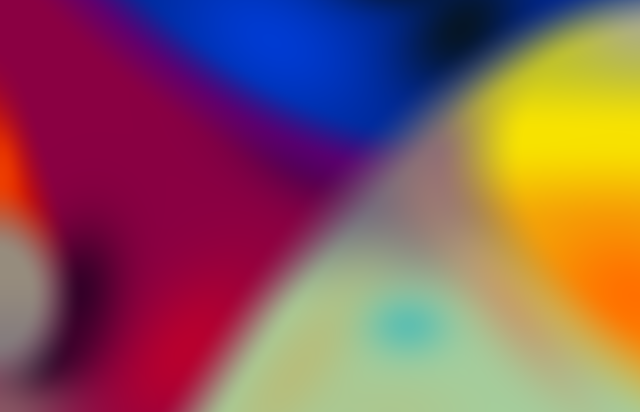
Reproduce this background procedurally as a WebGL 1 fragment shader.

```glsl
precision highp float;
// Soft, out-of-focus colour fields: a crimson ground, a blue wedge above it,
// and a pale green slope with a yellow-orange lobe on the right. Curved edges
// are blurred with smoothstep; gaussian glows tint each field.
uniform vec2 u_resolution;

// Field colours
const vec3 CRIMSON  = vec3(0.54, 0.00, 0.26);
const vec3 SCARLET  = vec3(0.72, 0.00, 0.18);
const vec3 PLUM     = vec3(0.30, 0.00, 0.31);
const vec3 VIOLET   = vec3(0.33, 0.00, 0.48);
const vec3 NAVY     = vec3(0.00, 0.15, 0.56);
const vec3 COBALT   = vec3(0.00, 0.23, 0.82);
const vec3 INK      = vec3(0.02, 0.08, 0.13);
const vec3 SAGE     = vec3(0.64, 0.81, 0.62);
const vec3 TEAL     = vec3(0.33, 0.74, 0.70);
const vec3 STRAW    = vec3(0.73, 0.73, 0.46);
const vec3 SLATE    = vec3(0.43, 0.40, 0.49);
const vec3 MAUVE    = vec3(0.58, 0.43, 0.45);
const vec3 TAN      = vec3(0.77, 0.60, 0.42);
const vec3 YELLOW   = vec3(0.97, 0.89, 0.00);
const vec3 OLIVE    = vec3(0.76, 0.77, 0.14);
const vec3 AMBER    = vec3(0.95, 0.67, 0.03);
const vec3 ORANGE   = vec3(1.00, 0.44, 0.00);
const vec3 RED      = vec3(0.80, 0.05, 0.00);
const vec3 EMBER    = vec3(0.93, 0.24, 0.00);
const vec3 SHADOW   = vec3(0.15, 0.00, 0.14);
const vec3 STONE    = vec3(0.59, 0.55, 0.49);
const vec3 MIST     = vec3(0.66, 0.66, 0.62);

// Blur half-widths, in canvas heights
const float WEDGE_BLUR = 0.060;
const float SLOPE_BLUR = 0.080;
const float LOBE_BLUR  = 0.110;

// Elliptical gaussian, rotated by angle
float glow(vec2 p, vec2 centre, vec2 radius, float angle) {
  float c = cos(angle), s = sin(angle);
  vec2 d = p - centre;
  vec2 q = vec2(c * d.x + s * d.y, c * d.y - s * d.x) / radius;
  return exp(-dot(q, q));
}

// Blurred step across a signed distance
float soft(float d, float blur) {
  return smoothstep(-blur, blur, d);
}

// Signed distance above the curve y = base + a t + b t^2
float aboveParabola(float t, float y, float base, float a, float b) {
  float slope = a + 2.0 * b * t;
  return (y - base - t * (a + b * t)) / sqrt(1.0 + slope * slope);
}

vec3 crimsonField(vec2 p) {
  vec3 col = mix(CRIMSON, SCARLET, glow(p, vec2(0.45, 0.15), vec2(0.23, 0.13), 0.9));
  col = mix(col, PLUM, 0.85 * glow(p, vec2(0.74, 0.60), vec2(0.20, 0.09), -0.5));
  // Red flare, then the shadow around the grey disc
  float flare = soft(0.10 - p.x - 0.30 * (p.y - 0.50), 0.055);
  flare *= smoothstep(0.90, 0.62, p.y) * smoothstep(0.28, 0.46, p.y);
  vec3 flareColour = mix(RED, EMBER, glow(p, vec2(0.0, 0.56), vec2(0.06, 0.15), 0.0));
  col = mix(col, flareColour, flare);
  col = mix(col, SHADOW, 0.85 * glow(p, vec2(0.19, 0.29), vec2(0.10, 0.16), -0.2));
  col = mix(col, SHADOW, 0.90 * glow(p, vec2(0.10, 0.12), vec2(0.13, 0.09), 0.7));
  float disc = soft(0.145 - length((p - vec2(-0.01, 0.28)) * vec2(1.0, 0.75)), 0.065);
  col = mix(col, mix(STONE, SLATE, 0.5 * smoothstep(0.35, 0.12, p.y)), disc);
  return mix(col, STONE, 0.60 * glow(p, vec2(0.0, 0.0), vec2(0.17, 0.09), 0.0));
}

vec3 blueField(vec2 p) {
  vec3 col = mix(NAVY, COBALT, glow(p, vec2(0.66, 0.90), vec2(0.28, 0.17), -0.5));
  col = mix(col, INK, 0.95 * glow(p, vec2(1.12, 0.93), vec2(0.16, 0.11), 0.8));
  return mix(col, INK, 0.60 * glow(p, vec2(0.97, 1.02), vec2(0.15, 0.05), 0.0));
}

vec3 paleField(vec2 p, float slope) {
  vec3 col = mix(SAGE, SLATE, smoothstep(0.22, 0.52, p.y));
  col = mix(col, STRAW, 0.80 * glow(p, vec2(0.72, 0.10), vec2(0.30, 0.10), 0.95));
  col = mix(col, STRAW, 0.35 * glow(p, vec2(0.95, 0.0), vec2(0.20, 0.10), 0.0));
  col = mix(col, TEAL, 0.85 * glow(p, vec2(0.99, 0.21), vec2(0.10, 0.075), 0.0));
  col = mix(col, MAUVE, 0.90 * glow(p, vec2(1.08, 0.58), vec2(0.11, 0.16), -0.3));
  col = mix(col, TAN, 0.85 * glow(p, vec2(1.23, 0.27), vec2(0.28, 0.09), -0.9));
  return mix(col, OLIVE, 0.50 * smoothstep(0.62, 0.82, p.y) * soft(slope, 0.1));
}

vec3 lobeField(vec2 p) {
  vec3 col = mix(AMBER, YELLOW, smoothstep(0.45, 0.66, p.y));
  col = mix(col, OLIVE, smoothstep(0.68, 0.86, p.y));
  col = mix(col, ORANGE, glow(p, vec2(1.54, 0.28), vec2(0.22, 0.17), -0.5));
  return mix(col, MIST, 0.85 * glow(p, vec2(1.57, 0.97), vec2(0.17, 0.14), 0.0));
}

void main() {
  vec2 p = gl_FragCoord.xy / u_resolution.y;

  // Edges of the wedge, slope and lobe
  float wedge = aboveParabola(p.x - 0.263, p.y, 1.0, -0.95, 0.56);
  float slope = -aboveParabola(p.x - 0.455, p.y, 0.0, 1.68, -0.69);
  float lobe = aboveParabola(p.y - 0.62, p.x, 1.165, 0.0, 1.35);

  // Violet haze bridges the crimson and the blue
  vec3 col = crimsonField(p);
  col = mix(col, VIOLET, 0.85 * smoothstep(-0.13, 0.0, wedge));
  col = mix(col, blueField(p), soft(wedge - 0.02, WEDGE_BLUR));

  vec3 light = mix(paleField(p, slope), lobeField(p), soft(lobe, LOBE_BLUR));
  col = mix(col, light, soft(slope - 0.015, SLOPE_BLUR));
  gl_FragColor = vec4(col, 1.0);
}
```
